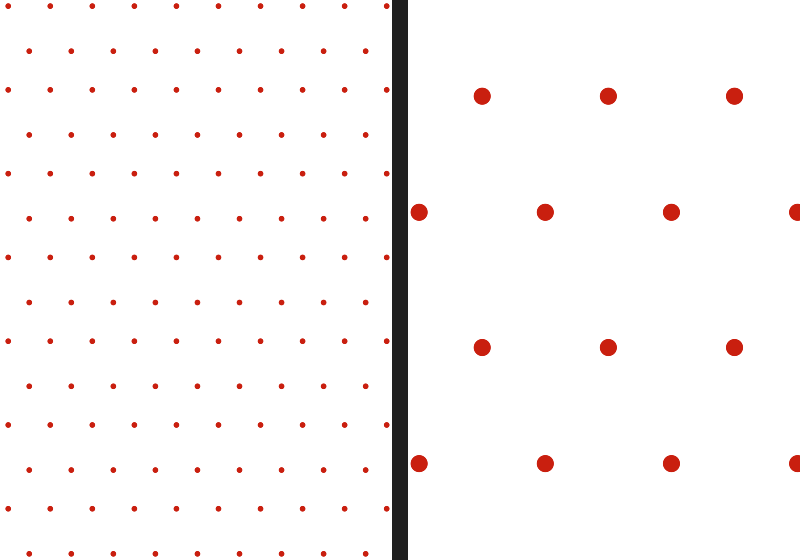
Left: the whole. Right: its middle third, enlarged.
This pattern is drawn by a Shadertoy shader. Its source:

```glsl
const vec3 PAPER_COLOR = vec3(1.0);
const vec3 DOT_COLOR = vec3(0.79, 0.12, 0.06);

// Lengths are fractions of the canvas height
const vec2 CELL = vec2(0.07509, 0.1496);         // spacing within one lattice
const vec2 FIRST_DOT = vec2(0.0147, 0.0109);     // from the top left corner
const vec2 STAGGER = vec2(0.03754, 0.0805);      // second lattice from the first
const float DOT_RADIUS = 0.0051;

// Signed distance to the nearest dot of a rectangular lattice
float latticeDistance(vec2 p, vec2 origin) {
    vec2 cell = (p - origin) / CELL;
    vec2 local = (fract(cell + 0.5) - 0.5) * CELL;
    return length(local) - DOT_RADIUS;
}

void mainImage(out vec4 fragColor, in vec2 fragCoord) {
    // Height units, measured down from the top left corner
    vec2 p = vec2(fragCoord.x, iResolution.y - fragCoord.y) / iResolution.y;

    // Two interleaved lattices form the staggered rows
    float dist = min(latticeDistance(p, FIRST_DOT),
                     latticeDistance(p, FIRST_DOT + STAGGER));

    // Edge smoothed over one pixel
    float pixel = 1.0 / iResolution.y;
    float coverage = 1.0 - smoothstep(-0.5 * pixel, 0.5 * pixel, dist);

    fragColor = vec4(mix(PAPER_COLOR, DOT_COLOR, coverage), 1.0);
}
```
